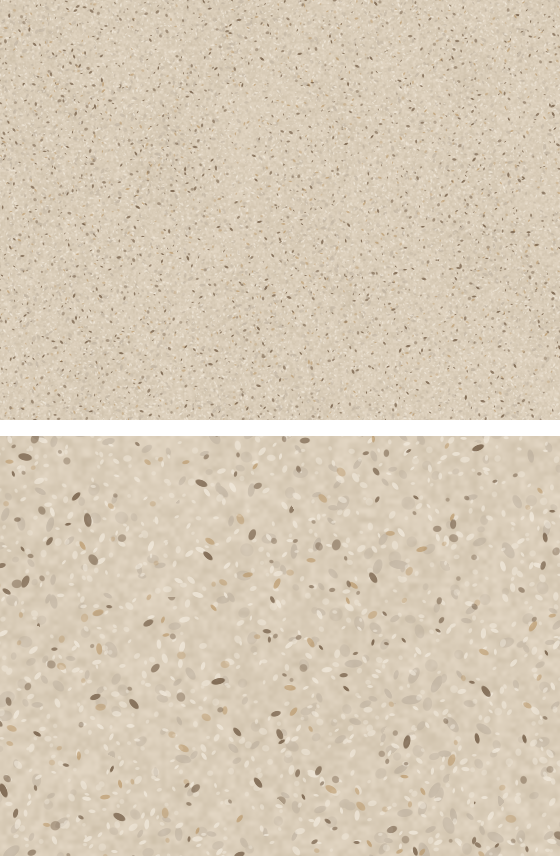
Top: the whole. Bottom: its middle third, enlarged.
This texture is drawn by a WebGL 2 fragment shader. Its source:

```glsl
#version 300 es
precision highp float;

uniform vec2 u_resolution;
out vec4 outColor;

// Lengths are fractions of the canvas height
#define BASE_COLOR vec3(0.853, 0.802, 0.723)
#define GRAIN_TINT vec3(1.0, 1.06, 1.22)
#define DARK_COLOR vec3(0.43, 0.34, 0.25)
#define GOLD_COLOR vec3(0.71, 0.56, 0.36)
#define GREY_COLOR vec3(0.69, 0.64, 0.58)
#define PALE_COLOR vec3(0.95, 0.92, 0.87)
#define GRAIN_CONTRAST 0.085
#define CLOUD_CONTRAST 0.022
#define DARK_DENSITY 0.34
#define GOLD_DENSITY 0.20
#define GREY_DENSITY 0.36
#define PALE_DENSITY 0.50

const float TAU = 6.28319;

vec3 hash32(vec2 p) {
    vec3 q = fract(p.xyx * vec3(0.1031, 0.1030, 0.0973));
    q += dot(q, q.yxz + 33.33);
    return fract((q.xxy + q.yzz) * q.zyx);
}

float valueNoise(vec2 p) {
    vec2 cell = floor(p);
    vec2 f = fract(p);
    f = f * f * (3.0 - 2.0 * f);
    float bottom = mix(hash32(cell).x, hash32(cell + vec2(1.0, 0.0)).x, f.x);
    float top = mix(hash32(cell + vec2(0.0, 1.0)).x, hash32(cell + 1.0).x, f.x);
    return mix(bottom, top, f.y);
}

// Soft, uneven patches, roughly -0.5 to 0.5
float cloud(vec2 p) {
    float sum = 0.0;
    float weight = 0.5;
    for (int i = 0; i < 4; i++) {
        sum += weight * (valueNoise(p) - 0.5);
        p = p * 2.1 + 17.3;
        weight *= 0.6;
    }
    return sum;
}

// Coverage of randomly placed, slightly stretched specks
float specks(vec2 p, float cellsPerHeight, float density, vec2 radiusRange, float seed) {
    vec2 home = floor(p * cellsPerHeight);
    float softness = 0.75 / u_resolution.y;
    float coverage = 0.0;
    for (int y = -1; y <= 1; y++) {
        for (int x = -1; x <= 1; x++) {
            vec2 cell = home + vec2(x, y);
            vec3 place = hash32(cell + seed);
            vec3 form = hash32(cell + seed + 57.7);
            if (place.z > density) continue;
            vec2 offset = p - (cell + place.xy) / cellsPerHeight;
            float angle = form.x * TAU;
            vec2 axis = vec2(cos(angle), sin(angle));
            float stretch = mix(1.0, 1.5, form.y);
            vec2 local = vec2(dot(offset, axis) / stretch,
                              dot(offset, vec2(-axis.y, axis.x)) * stretch);
            float radius = mix(radiusRange.x, radiusRange.y, form.z * form.z);
            float disc = 1.0 - smoothstep(radius - softness, radius + softness, length(local));
            coverage = max(coverage, disc * mix(0.45, 1.0, form.y));
        }
    }
    return coverage;
}

void main() {
    vec2 p = gl_FragCoord.xy / u_resolution.y;

    // Body colour with broad patches and fine grain
    float patches = cloud(p * 7.0 + 3.1);
    float grain = 0.55 * valueNoise(p * 150.0) + 0.45 * valueNoise(p * 270.0 + 41.0) - 0.5;
    vec3 color = BASE_COLOR
        + GRAIN_TINT * (GRAIN_CONTRAST * grain + CLOUD_CONTRAST * patches);

    // Specks gather where the body is darker
    float gather = clamp(1.0 - 1.2 * patches, 0.4, 1.6);
    float grey = specks(p, 72.0, GREY_DENSITY * gather, vec2(0.0025, 0.0055), 11.0);
    float pale = specks(p + 0.37, 112.0, PALE_DENSITY, vec2(0.0013, 0.0031), 83.0);
    float gold = specks(p + 0.71, 58.0, GOLD_DENSITY, vec2(0.0018, 0.0036), 149.0);
    float dark = specks(p + 0.19, 60.0, DARK_DENSITY * gather, vec2(0.0015, 0.0040), 211.0);

    color = mix(color, GREY_COLOR, 0.45 * grey);
    color = mix(color, PALE_COLOR, 0.75 * pale);
    color = mix(color, GOLD_COLOR, 0.60 * gold);
    color = mix(color, DARK_COLOR, 0.80 * dark);

    outColor = vec4(clamp(color, 0.0, 1.0), 1.0);
}
```
